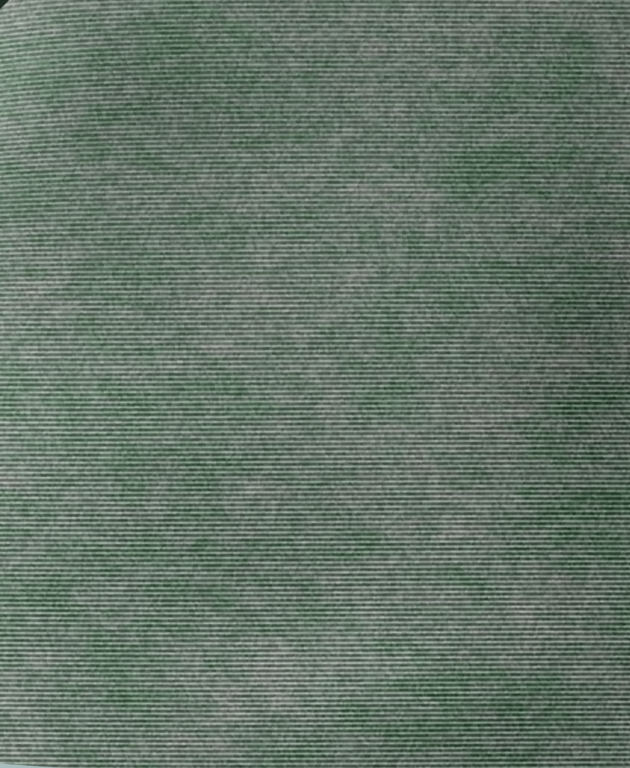
Reproduce this texture procedurally as a WebGL 1 fragment shader.

```glsl
precision highp float;
// Fine horizontal corduroy in grey green: a rib wave with bright crests,
// broken up by soft cellular noise for the pile and worn patches, and lit by
// a gentle fall-off from the pale left side to the shaded right side.

uniform vec2 u_resolution;

#define RIBS 153.0          // ribs from bottom to top
#define RIB_DEPTH 0.132     // contrast between crest and groove
#define CREST 0.10          // second harmonic, sharpens the crest
#define FLECK 0.15          // short tufts along each rib
#define MOTTLE 0.055        // small worn spots
#define PATCH 0.045         // broad worn patches
#define SAG 0.014           // droop of the ribs at the upper left
#define BASE_COLOR vec3(0.398, 0.459, 0.409)
#define EDGE_PALE vec3(0.66, 0.74, 0.74)
#define EDGE_DARK vec3(0.13, 0.18, 0.15)

const float TAU = 6.2831853;

float hash(vec2 p) {
  vec3 q = fract(vec3(p.xyx) * 0.1031);
  q += dot(q, q.yzx + 33.33);
  return fract((q.x + q.y) * q.z);
}

// Smooth cellular noise: jittered cell values blended by distance, about -0.5..0.5
float cells(vec2 p) {
  vec2 cell = floor(p);
  float sum = 0.0;
  float total = 0.0;
  for (int j = -1; j <= 1; j++) {
    for (int i = -1; i <= 1; i++) {
      vec2 id = cell + vec2(float(i), float(j));
      vec2 site = id + vec2(hash(id + 17.3), hash(id + 71.9));
      vec2 d = site - p;
      float weight = exp(-5.0 * dot(d, d));
      sum += weight * hash(id + 5.1);
      total += weight;
    }
  }
  return sum / total - 0.5;
}

// Share of a wave's contrast left after averaging over one pixel
float pixelFade(float cyclesPerPixel) {
  float a = 0.5 * TAU * min(cyclesPerPixel, 1.0);
  return sin(a) / max(a, 0.0001);
}

// Wave with slightly sharpened crests, one rib per unit
float ribWave(float t) {
  float freq = RIBS / u_resolution.y;
  return cos(TAU * t) * pixelFade(freq)
       + CREST * cos(2.0 * TAU * t) * pixelFade(2.0 * freq);
}

// Soft round pool of light or shade
float pool(vec2 uv, vec2 center, vec2 size) {
  vec2 d = (uv - center) / size;
  return exp(-dot(d, d));
}

// Broad lighting over the cloth
float lighting(vec2 uv) {
  float light = 0.06 * exp(-7.0 * uv.x);
  light -= 0.045 * smoothstep(0.6, 1.0, uv.x);
  light += 0.08 * pool(uv, vec2(0.0, 0.93), vec2(0.12, 0.12));
  light -= 0.035 * pool(uv, vec2(0.24, 0.87), vec2(0.18, 0.07));
  light -= 0.05 * pool(uv, vec2(0.97, 0.58), vec2(0.13, 0.2));
  light += 0.04 * pool(uv, vec2(0.55, 0.13), vec2(0.25, 0.08));
  light += 0.03 * pool(uv, vec2(0.18, 0.48), vec2(0.3, 0.12));
  light -= 0.04 * pool(uv, vec2(0.75, 0.03), vec2(0.2, 0.12));
  light += 0.008 * sin(9.0 * uv.y + 4.0 * uv.x) * sin(7.0 * uv.x - 3.0 * uv.y);
  return light;
}

void main() {
  vec2 uv = gl_FragCoord.xy / u_resolution;
  vec2 p = gl_FragCoord.xy / u_resolution.y;
  float pixel = 1.0 / u_resolution.y;

  // Ribs, slightly wavy and drooping at the upper left
  float sag = SAG * exp(-10.0 * p.x) * smoothstep(0.55, 1.0, p.y);
  float wander = 0.0012 * sin(5.0 * p.x + 3.0 * p.y);
  float t = (p.y + sag + wander) * RIBS;
  float depth = RIB_DEPTH * mix(1.15, 0.8, smoothstep(0.2, 0.9, uv.y));

  // Pile and wear
  float fleck = cells(vec2(p.x * 260.0, t * 1.7));
  float mottle = cells(p * vec2(38.0, 80.0));
  float worn = cells(p * vec2(9.0, 16.0) + 40.0);
  depth *= 1.0 + 0.4 * cells(p * vec2(30.0, 75.0) + 90.0);

  float tone = depth * ribWave(t) + lighting(uv)
             + FLECK * fleck + MOTTLE * mottle + PATCH * worn;
  vec3 color = BASE_COLOR + tone;

  // Worn spots lean grey, fuller pile leans green
  color += vec3(0.03, -0.012, 0.02) * (worn + mottle);

  // Rounded upper corner and pale sliver along the lower edge
  float corner = 0.012 - (p.x + 1.0 - p.y);
  color = mix(color, EDGE_DARK, smoothstep(-pixel, pixel, corner));
  float sliver = 0.006 * (1.0 - p.x / 0.08) - p.y;
  color = mix(color, EDGE_PALE, smoothstep(-pixel, pixel, sliver));

  gl_FragColor = vec4(clamp(color, 0.0, 1.0), 1.0);
}
```
